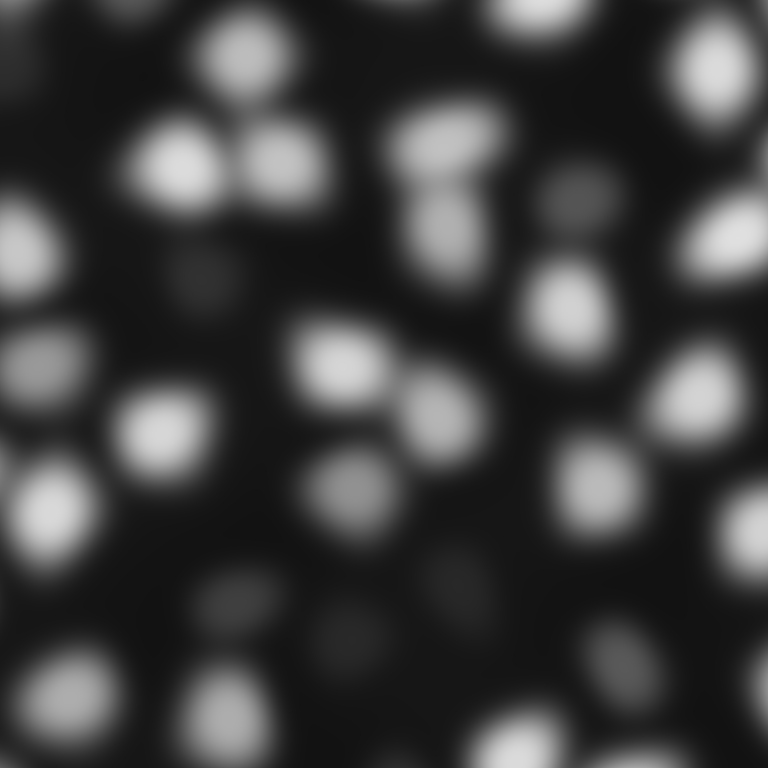
This pattern is drawn by a WebGL 2 fragment shader. Its source:

```glsl
#version 300 es
precision highp float;
// Soft, out-of-focus grey and white spots scattered on a near-black ground.

uniform vec2 u_resolution;
out vec4 fragColor;

float hash(vec2 p) {
    return fract(sin(dot(p, vec2(127.1, 311.7))) * 43758.5453);
}

mat2 rotation(float angle) {
    float c = cos(angle), s = sin(angle);
    return mat2(c, s, -s, c);
}

// Peak brightness: about a third of the spots are faint, the rest lean to white
float spotLevel(float h) {
    return h < 0.33 ? mix(0.07, 0.31, h / 0.33)
                    : mix(0.48, 0.82, sqrt((h - 0.33) / 0.67));
}

// Blurred, slightly oval spot; a rare one is clearly stretched
float spot(vec2 offset, vec2 id) {
    float level = spotLevel(hash(id + 31.7));
    float rare = step(0.95, hash(id + 57.3));
    float stretch = mix(1.0 + 0.16 * hash(id + 73.9), 1.5, rare);
    vec2 q = rotation(6.2832 * hash(id + 91.1)) * offset;
    q *= vec2(1.0 / stretch, mix(sqrt(stretch), 1.1, rare));
    float radius = mix(0.054, 0.063, smoothstep(0.2, 0.6, level));
    return level * exp(-pow(length(q) / radius, 2.9));
}

// Staggered rows of jittered spots, screened together so neighbours merge
float spotField(vec2 p) {
    vec2 cell = vec2(0.205, 0.175);
    float shade = 1.0;
    for (int j = -1; j <= 1; j++) {
        float row = floor(p.y / cell.y) + float(j);
        float shift = 0.5 * mod(row, 2.0);
        float column = floor(p.x / cell.x - shift);
        for (int i = -1; i <= 1; i++) {
            vec2 id = vec2(column + float(i), row);
            vec2 jitter = 0.46 * (vec2(hash(id), hash(id + 17.3)) - 0.5);
            vec2 center = (id + vec2(shift + 0.5, 0.5) + jitter) * cell;
            shade *= 1.0 - spot(p - center, id);
        }
    }
    return 1.0 - shade;
}

void main() {
    vec2 uv = gl_FragCoord.xy / u_resolution.y;

    // Tilt the rows and bend the outlines a little
    vec2 p = rotation(0.42) * uv + vec2(2.3, 1.7);
    p += 0.006 * sin(p.yx * vec2(29.0, 33.0) + vec2(0.7, 2.1));

    // Dark ground with a faint uneven glow
    float ground = 0.078 + 0.008 * sin(uv.x * 11.0 + 2.0 * sin(uv.y * 9.0));
    float grey = ground + spotField(p);
    fragColor = vec4(vec3(min(grey, 0.91)), 1.0);
}
```
